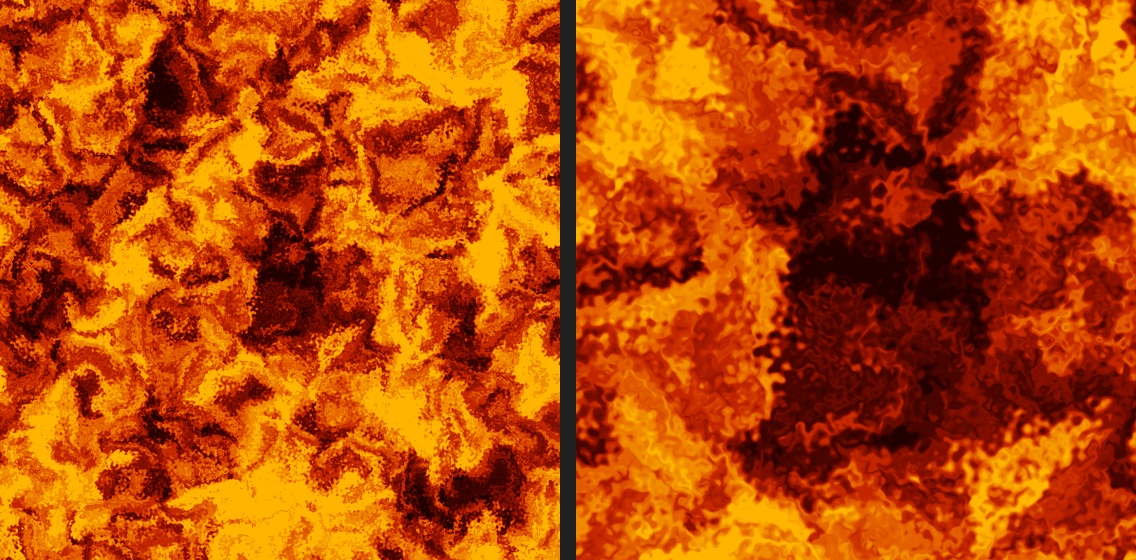
Left, the full canvas; right, a detail of the centre.
This texture is drawn by a three.js fragment shader. Its source:

```glsl
// Seamless field of fire: glowing curls and rings broken by charred, ragged patches.
// Wrapping gradient noise is warped, folded into bands by a sine, mixed with
// broad and fine noise into a heat value, then coloured by an ember ramp.

varying vec2 vUv;

// Sine-free hash giving a vector in the square from -1 to 1
vec2 hashGradient(vec2 cell) {
  vec3 h = fract(cell.xyx * vec3(0.1031, 0.1030, 0.0973));
  h += dot(h, h.yzx + 33.33);
  return fract((h.xx + h.yz) * h.zy) * 2.0 - 1.0;
}

float corner(vec2 cell, vec2 offset, float period, float seed) {
  return dot(hashGradient(mod(cell, period) + seed), offset);
}

// Gradient noise that repeats after a whole number of cells
float wrappedNoise(vec2 p, float period, float seed) {
  vec2 i = floor(p);
  vec2 f = fract(p);
  vec2 u = f * f * f * (f * (f * 6.0 - 15.0) + 10.0);
  vec2 e = vec2(1.0, 0.0);
  float low = mix(corner(i, f, period, seed),
                  corner(i + e.xy, f - e.xy, period, seed), u.x);
  float high = mix(corner(i + e.yx, f - e.yx, period, seed),
                   corner(i + e.xx, f - e.xx, period, seed), u.x);
  return mix(low, high, u.y);
}

// Octave sum scaled to a spread of about one
float fbm(vec2 uv, float frequency, int octaves, float seed) {
  float sum = 0.0;
  float amplitude = 4.9;
  for (int i = 0; i < 6; i++) {
    if (i >= octaves) break;
    sum += amplitude * wrappedNoise(uv * frequency + seed * 0.37, frequency, seed);
    frequency *= 2.0;
    amplitude *= 0.55;
    seed += 17.0;
  }
  return sum;
}

// Charred black through red and orange to flat yellow
vec3 emberColor(float heat) {
  vec3 color = mix(vec3(0.13, 0.0, 0.0), vec3(0.29, 0.02, 0.0), smoothstep(-2.5, -1.8, heat));
  color = mix(color, vec3(0.53, 0.06, 0.0), smoothstep(-1.8, -1.13, heat));
  color = mix(color, vec3(0.77, 0.15, 0.0), smoothstep(-1.13, -0.5, heat));
  color = mix(color, vec3(0.89, 0.37, 0.0), smoothstep(-0.5, 0.15, heat));
  color = mix(color, vec3(0.94, 0.54, 0.0), smoothstep(0.15, 0.69, heat));
  return mix(color, vec3(1.0, 0.71, 0.0), smoothstep(0.69, 1.3, heat));
}

void main() {
  // Broad swirls plus a fine jitter that frays every edge
  vec2 swirl = vec2(fbm(vUv, 8.0, 3, 3.0), fbm(vUv, 8.0, 3, 71.0));
  vec2 fray = vec2(fbm(vUv, 160.0, 1, 131.0), fbm(vUv, 160.0, 1, 173.0));
  vec2 p = vUv + 0.018 * swirl + 0.0045 * fray;

  // Large hot and charred areas, curled bands, and mottled grain
  float patches = fbm(p, 5.0, 5, 211.0);
  float curls = sin(2.4 * fbm(p, 7.0, 3, 307.0));
  float grain = fbm(p, 32.0, 3, 401.0);
  float heat = 0.72 * patches + 0.82 * curls + 0.38 * grain;

  gl_FragColor = vec4(emberColor(heat), 1.0);
}
```
